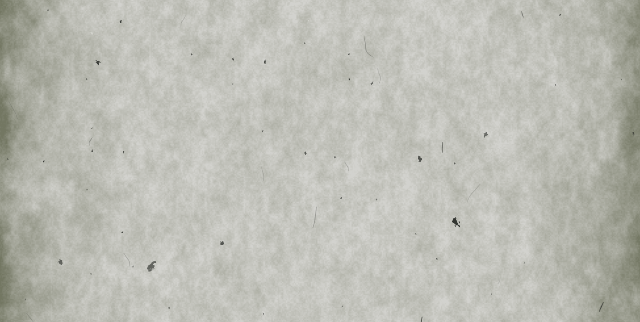
Give the GLSL for this texture, as a Shadertoy shader.

```glsl
// Aged grey-green pulp paper with mottling, shaded sides, dark flecks and stray fibres.
#define PAPER vec3(0.785, 0.786, 0.762)
#define SHADE vec3(0.450, 0.465, 0.385)
#define INK vec3(0.150, 0.160, 0.145)
#define BASE_TONE 0.05
#define MOTTLE 1.0
#define GRAIN 0.15
#define EDGE_DARK 0.68
#define EDGE_WIDTH 0.065
#define FLECK_CELLS 9.0
#define FLECK_SHARE 0.27
#define FIBRE_CELLS 5.0
#define FIBRE_SHARE 0.42

float hash(vec2 p) {
    vec3 q = fract(p.xyx * 0.1031);
    q += dot(q, q.yzx + 33.33);
    return fract((q.x + q.y) * q.z);
}

vec2 hash2(vec2 p) {
    return vec2(hash(p + 17.3), hash(p + 61.7));
}

float valueNoise(vec2 p) {
    vec2 i = floor(p), f = fract(p);
    f = f * f * (3.0 - 2.0 * f);
    float low = mix(hash(i), hash(i + vec2(1, 0)), f.x);
    float high = mix(hash(i + vec2(0, 1)), hash(i + vec2(1, 1)), f.x);
    return mix(low, high, f.y);
}

// Distance to the nearest scattered point
float cellular(vec2 p) {
    vec2 i = floor(p);
    float nearest = 2.0;
    for (int y = -1; y <= 1; y++)
    for (int x = -1; x <= 1; x++) {
        vec2 cell = i + vec2(x, y);
        nearest = min(nearest, length(cell + hash2(cell) - p));
    }
    return nearest;
}

float coverage(float dist, float px) {
    return clamp(0.5 - dist / px, 0.0, 1.0);
}

// Ragged specks, mostly tiny, one per chosen cell
float flecks(vec2 p, float cells, float share, float px) {
    vec2 cell = floor(p * cells);
    if (hash(cell + 5.1) > share) return 0.0;
    vec2 centre = (cell + 0.2 + 0.6 * hash2(cell)) / cells;
    float size = mix(0.0018, 0.011, pow(hash(cell + 9.4), 6.0));
    vec2 q = p - centre;
    q.x += q.y * (hash(cell + 3.8) - 0.5);
    float ragged = valueNoise(q / size * 1.6 + cell * 7.0) - 0.5;
    float dist = length(q * vec2(1.15, 0.9)) - size * (1.0 + 1.2 * ragged);
    return coverage(dist, px) * mix(0.5, 1.0, hash(cell + 2.6));
}

// Thin bent hairs, mostly upright
float fibres(vec2 p, float px) {
    vec2 home = floor(p * FIBRE_CELLS);
    float ink = 0.0;
    for (int y = -1; y <= 1; y++)
    for (int x = -1; x <= 1; x++) {
        vec2 cell = home + vec2(x, y);
        if (hash(cell + 41.0) > FIBRE_SHARE) continue;
        float turn = (hash(cell + 12.5) - 0.5) * 1.3;
        float c = cos(turn), s = sin(turn);
        vec2 q = mat2(c, s, -s, c) * (p - (cell + hash2(cell + 8.0)) / FIBRE_CELLS);
        float reach = mix(0.008, 0.036, hash(cell + 23.0));
        float along = q.y / reach;
        float bend = hash(cell + 31.0) - 0.5;
        q.x += reach * bend * (0.6 * along * along + 0.15 * sin(along * 4.0));
        float strength = pow(hash(cell + 77.0), 2.0);
        float width = mix(0.0009, 0.0021, strength) * (1.0 - 0.5 * min(abs(along), 1.0));
        float dist = length(vec2(q.x, max(abs(q.y) - reach, 0.0))) - width;
        ink = max(ink, coverage(dist, px) * mix(0.22, 0.95, strength));
    }
    return ink;
}

void mainImage(out vec4 fragColor, in vec2 fragCoord) {
    vec2 uv = fragCoord / iResolution.xy;
    vec2 p = fragCoord / iResolution.y;
    float px = 1.0 / iResolution.y;

    // Pulp mottling, slightly stretched upright
    float broad = valueNoise(p * vec2(7.0, 5.0) + 3.0) - 0.5;
    float patches = valueNoise(p * vec2(19.0, 13.0) + 11.0) - 0.5;
    float medium = valueNoise(p * vec2(46.0, 31.0) + 29.0) - 0.5;
    float fine = valueNoise(p * vec2(105.0, 76.0) + 47.0) - 0.5;
    float clumps = cellular(p * vec2(30.0, 20.0)) - 0.5;
    float mottle = 0.08 * broad + 0.16 * patches + 0.17 * medium + 0.14 * fine + 0.08 * clumps;

    // Faint pale threads from the paper mould
    float thread = smoothstep(0.78, 1.0, valueNoise(vec2(p.x * 75.0, p.y * 2.5)));
    float grain = valueNoise(p * 245.0) - 0.5;

    // Uneven darkening at both sides
    float side = min(uv.x, 1.0 - uv.x);
    float edge = EDGE_DARK * exp(-side / EDGE_WIDTH);
    edge *= 1.0 + 0.5 * broad + 0.35 * patches + 0.2 * medium;

    float tone = BASE_TONE + MOTTLE * mottle + GRAIN * grain + edge - 0.05 * thread;
    vec3 colour = mix(PAPER, SHADE, clamp(tone, -0.12, 1.0));

    // Inclusions: rare pale spots, dark flecks, hairs
    float pale = flecks(p + 4.0, 5.0, 0.08, px);
    colour = mix(colour, vec3(0.87, 0.87, 0.85), 0.7 * pale);
    float ink = max(flecks(p, FLECK_CELLS, FLECK_SHARE, px), fibres(p, px));
    colour = mix(colour, INK, 0.92 * ink);

    fragColor = vec4(colour, 1.0);
}
```
